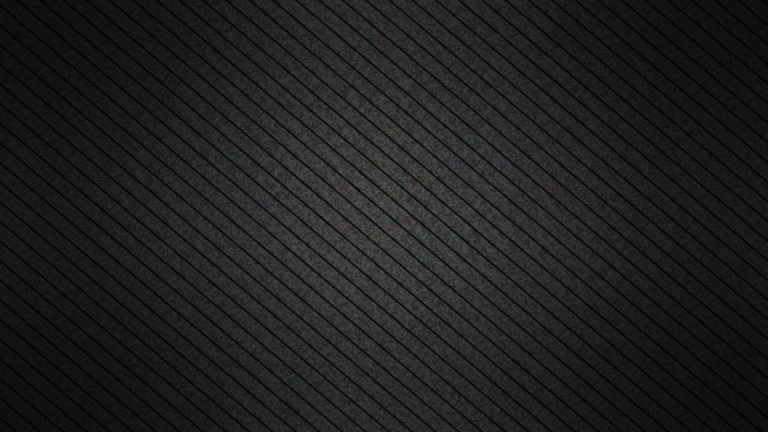
This pattern is drawn by a WebGL 2 fragment shader. Its source:

```glsl
#version 300 es
precision highp float;

#define REPEATS vec2(33.0, 22.0)
#define PHASE 0.72
#define LINE_HALF_WIDTH 0.0020
#define SHADOW_WIDTH 0.0055
#define LINE_DEPTH 0.74
#define SHADOW_DEPTH 0.20
#define GRAIN_CELLS vec2(512.0, 288.0)
#define GRAIN_LUMA 0.66
#define GRAIN_CHROMA 0.42
#define CLOTH_COLOR vec3(0.246, 0.247, 0.246)
#define FALLOFF vec2(0.94, 0.44)
#define FALLOFF_POWER 1.15

uniform vec2 u_resolution;
out vec4 fragColor;

const float PI = 3.14159265;

float hash(vec2 cell, float seed) {
    return fract(sin(dot(cell, vec2(12.9898, 78.233)) + seed * 37.719) * 43758.5453);
}

// Four independent grain values, wrapped to the canvas
vec4 grainCell(vec2 cell) {
    vec2 c = mod(cell, GRAIN_CELLS);
    return vec4(hash(c, 0.0), hash(c, 1.0), hash(c, 2.0), hash(c, 3.0)) - 0.5;
}

// Interpolated grain: rgb is tint, a is brightness
vec4 grain(vec2 uv) {
    vec2 p = uv * GRAIN_CELLS - 0.5;
    vec2 cell = floor(p + 0.001);
    vec2 f = clamp(p - cell, 0.0, 1.0);
    vec4 low = mix(grainCell(cell), grainCell(cell + vec2(1.0, 0.0)), f.x);
    vec4 high = mix(grainCell(cell + vec2(0.0, 1.0)), grainCell(cell + 1.0), f.x);
    return mix(low, high, f.y);
}

// Distance to the nearest diagonal line, in canvas heights
float lineDistance(vec2 uv, float aspect) {
    float phase = dot(uv, REPEATS) - PHASE;
    float density = length(REPEATS / vec2(aspect, 1.0));
    return abs(fract(phase + 0.5) - 0.5) / density;
}

// Periodic glow, brightest at the centre
float glow(vec2 uv) {
    vec2 s = sin(PI * (uv - 0.5));
    return exp(-pow(dot(FALLOFF, s * s), FALLOFF_POWER));
}

void main() {
    vec2 uv = gl_FragCoord.xy / u_resolution;
    float aspect = u_resolution.x / u_resolution.y;
    float pixel = 1.0 / u_resolution.y;

    // Lit cloth with coloured grain
    vec4 g = grain(uv);
    vec3 color = CLOTH_COLOR * glow(uv);
    color *= 1.0 + GRAIN_LUMA * g.a + GRAIN_CHROMA * g.rgb;

    // Dark grooves with a soft shadow
    float d = lineDistance(uv, aspect);
    float groove = 1.0 - smoothstep(LINE_HALF_WIDTH - 0.6 * pixel, LINE_HALF_WIDTH + 0.6 * pixel, d);
    float shadow = 1.0 - smoothstep(0.0, SHADOW_WIDTH, d);
    color *= (1.0 - LINE_DEPTH * groove) * (1.0 - SHADOW_DEPTH * shadow);

    fragColor = vec4(color, 1.0);
}
```
